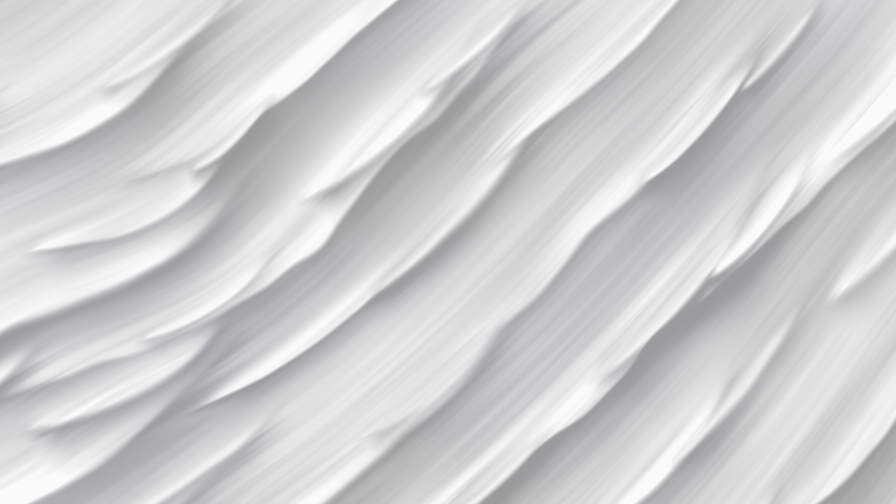
A Shadertoy shader for this texture:

```glsl
// Thick white paint swept diagonally in overlapping, bristle-streaked strokes

float hash(vec2 p) {
    vec3 q = fract(vec3(p.xyx) * 0.1031);
    q += dot(q, q.yzx + 33.33);
    return fract((q.x + q.y) * q.z);
}

float noise(vec2 p) {
    vec2 i = floor(p), f = fract(p);
    f = f * f * (3.0 - 2.0 * f);
    return mix(mix(hash(i), hash(i + vec2(1, 0)), f.x),
               mix(hash(i + vec2(0, 1)), hash(i + vec2(1, 1)), f.x), f.y);
}

// The sweep steepens from left to right
float slope(float x) { return 0.55 + 0.42 * x; }

// Constant along each bristle path, rising toward the upper left
float flow(vec2 p) {
    return p.y - 0.55 * p.x - 0.21 * p.x * p.x + 0.09 * noise(p * 2.2 + 7.0);
}

// Fine streaks drawn out along the sweep, about -0.5 to 0.5
float bristles(vec2 q) {
    return 0.45 * noise(q * vec2(2.5, 38.0))
         + 0.35 * noise(q * vec2(4.0, 85.0) + 19.0)
         + 0.20 * noise(q * vec2(7.0, 150.0) + 43.0) - 0.5;
}

void mainImage(out vec4 fragColor, in vec2 fragCoord) {
    vec2 p = fragCoord / iResolution.y;
    vec2 canvas = vec2(iResolution.x / iResolution.y, 1.0);
    float across = flow(p);
    float stretch = sqrt(1.0 + slope(p.x) * slope(p.x));
    vec2 q = vec2(dot(p, vec2(0.7)), across);
    float streak = bristles(q);
    float pixel = 1.0 / iResolution.y;

    // Smooth undercoat
    float light = 0.82 + 0.20 * (noise(q * vec2(1.3, 6.0) + 3.0) - 0.5) + 0.05 * streak;

    // Strokes from broad to narrow, each with a lit body and a cast shadow
    const int COUNT = 40;
    for (int i = 0; i < COUNT; i++) {
        float id = float(i);
        float size = mix(1.0, 0.2, sqrt(id / float(COUNT)));
        vec2 center = (fract(id * vec2(0.7549, 0.5698) + vec2(0.37, 0.62)) * 1.2 - 0.1) * canvas;
        float halfLength = size * mix(0.5, 0.85, hash(vec2(id, 1.0)));
        float width = size * mix(0.10, 0.21, hash(vec2(id, 2.0)));
        vec2 dir = normalize(vec2(1.0, slope(center.x)));

        // Position along the stroke, with ends frayed by the bristles
        float t = dot(p - center, dir) / halfLength;
        float frayed = t + 0.35 * streak;
        float bulge = max(1.0 - t * t, 0.0);
        float ends = smoothstep(-1.0, -0.72, frayed) * (1.0 - smoothstep(0.35, 1.0, frayed));

        // Signed distance from the raised lower edge
        float wobble = (noise(vec2(q.x * 5.0, id * 7.3)) - 0.5) * 0.035
                     + (noise(vec2(q.x * 15.0, id * 3.1)) - 0.5) * 0.008;
        float d = (across - flow(center)) / stretch + width * 0.5 * bulge + wobble * size;

        // Shadow falls to the lower right
        float shade = exp(min(d, 0.0) / (width * 0.42 + 0.006));
        light *= 1.0 - mix(0.18, 0.34, hash(vec2(id, 4.0))) * shade * ends
                     * (1.0 - smoothstep(0.0, 0.02, d));

        // Body is brightest by the edge and thins out above it
        float depth = d / (width * (0.3 + 0.7 * bulge));
        float softness = mix(0.003, 0.012, hash(vec2(id, 5.0))) + pixel;
        float cover = smoothstep(-softness, softness, d)
                    * (1.0 - smoothstep(0.35, 1.1, depth + 0.5 * streak)) * ends;
        float fold = 0.13 * (noise(vec2(q.x * 3.0, across * 22.0) + id * 5.0) - 0.5);
        float body = 0.97 - 0.11 * smoothstep(0.0, 0.9, depth) + fold + 0.12 * streak;
        light = mix(light, body, cover);
    }

    // Surface streaks and a gentle limit on the darkest folds
    light += 0.06 * streak;
    light = 0.60 + 0.5 * (light - 0.60 + sqrt((light - 0.60) * (light - 0.60) + 0.004));
    light = min(light, 0.98);

    // Neutral white with a faint violet cast in the shade
    float violet = (1.0 - smoothstep(0.7, 0.95, light)) * noise(p * 3.0 + 11.0);
    vec3 color = vec3(light) + vec3(0.001, -0.004, 0.016) * violet;
    fragColor = vec4(color, 1.0);
}
```
